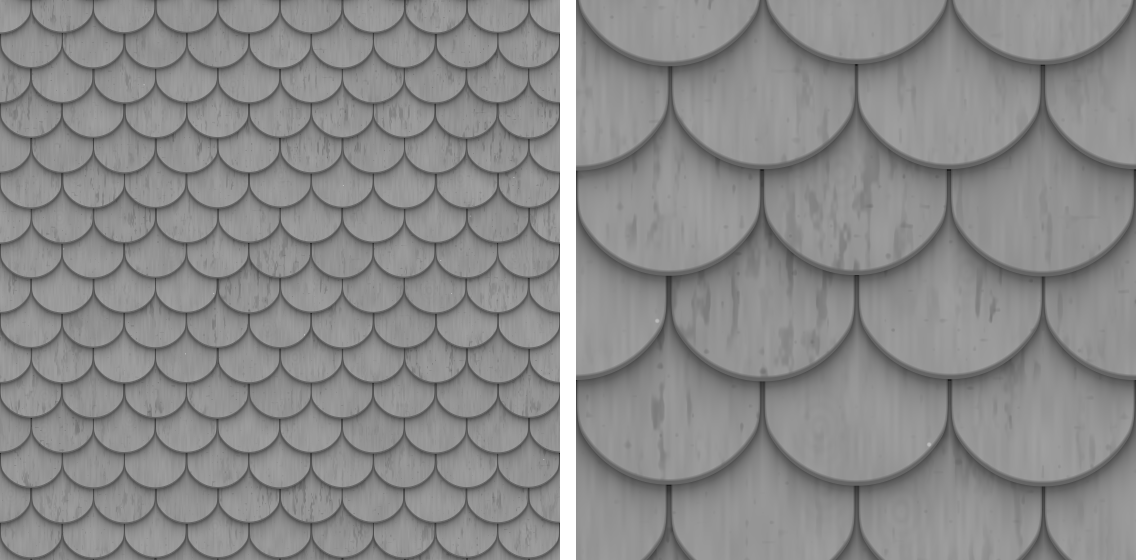
Left: the whole. Right: its middle third, enlarged.
A WebGL 1 fragment shader for this texture:

```glsl
precision highp float;
// Weathered grey wooden fish-scale shingles in overlapping half-offset rows.

uniform vec2 u_resolution;

// Layout: lengths are in shingle widths
const float COLUMNS = 9.0;
const float ROWS = 16.0;
const float ROW_STEP = COLUMNS / ROWS;
const float TIP_OFFSET = 0.024;
const float ARC_RADIUS = 0.533;
const float HALF_WIDTH = 0.491;
const float CORNER_ROUNDING = 0.035;
const vec2 JITTER = vec2(0.014, 0.016);
const float RIM_DROP = 0.022;
const float RIM_INSET = 0.003;
const float EDGE_SOFTNESS = 0.016;

// Tones
const vec3 FACE_COLOR = vec3(0.594);
const vec3 RIM_COLOR = vec3(0.395);
const vec3 GAP_COLOR = vec3(0.36);
const float TONE_VARIATION = 0.022;

// Shadows cast on the row below
const float CONTACT_STRENGTH = 0.22;
const float CONTACT_REACH = 0.022;
const float SOFT_STRENGTH = 0.27;
const float SOFT_REACH = 0.085;
const float SHADOW_DROP = 0.03;

// Wear
const float GRAIN_STRENGTH = 0.06;
const float MOTTLE_STRENGTH = 0.05;
const float STREAK_STRENGTH = 0.17;
const float SPECK_STRENGTH = 0.10;
const float KNOT_STRENGTH = 0.02;

float hash(vec2 p) {
  return fract(sin(dot(p, vec2(127.1, 311.7))) * 43758.545);
}

vec2 hash2(vec2 p) {
  return vec2(hash(p), hash(p + 17.3));
}

float noise(vec2 p) {
  vec2 i = floor(p), f = fract(p);
  f = f * f * (3.0 - 2.0 * f);
  return mix(mix(hash(i), hash(i + vec2(1.0, 0.0)), f.x),
             mix(hash(i + vec2(0.0, 1.0)), hash(i + 1.0), f.x), f.y);
}

// Shingle index wrapped so the pattern repeats at the canvas edges
vec2 wrapId(vec2 id) {
  return mod(id, vec2(COLUMNS, ROWS)) + 1.0;
}

// Position relative to the lower tip of a shingle
vec2 toLocal(vec2 p, vec2 id) {
  float shift = 0.5 * mod(id.y, 2.0);
  vec2 tip = vec2(id.x + 0.5 - shift, TIP_OFFSET + id.y * ROW_STEP);
  return p - tip - (hash2(wrapId(id)) - 0.5) * JITTER;
}

// Round-bottomed board with softened corners, open at the top
float shingleDistance(vec2 q) {
  float arc = length(vec2(q.x, min(q.y - ARC_RADIUS, 0.0))) - ARC_RADIUS;
  float side = abs(q.x) - HALF_WIDTH;
  float blend = max(CORNER_ROUNDING - abs(arc - side), 0.0);
  return max(arc, side) + blend * blend * 0.25 / CORNER_ROUNDING;
}

float coverage(float d, float width) {
  return clamp(0.5 - d / width, 0.0, 1.0);
}

vec3 woodColor(vec2 q, vec2 id) {
  vec2 seed = floor(hash2(id + 5.1) * 90.0);
  float wear = hash(id + 9.7);
  float tone = 1.0 + (hash(id + 3.3) - 0.5) * 2.0 * TONE_VARIATION;

  // Fine vertical grain and broad blotches
  tone += (noise(q * vec2(42.0, 5.0) + seed) - 0.5) * GRAIN_STRENGTH;
  tone += (noise(q * vec2(6.0, 4.0) + seed + 31.0) - 0.5) * MOTTLE_STRENGTH;

  // Ragged vertical streaks gathered in worn patches
  float patches = smoothstep(0.35, 0.8, noise(q * vec2(4.0, 2.5) + seed + 53.0));
  float fibres = 0.7 * noise(q * vec2(27.0, 5.0) + seed + 71.0)
               + 0.3 * noise(q * vec2(55.0, 19.0) + seed + 83.0);
  tone -= smoothstep(0.52, 0.8, fibres) * patches * mix(0.2, 1.0, wear) * STREAK_STRENGTH;

  // Small pits and an occasional knot with faint rings
  float pits = noise(q * vec2(23.0, 19.0) + seed + 97.0);
  tone -= smoothstep(0.84, 1.0, pits) * SPECK_STRENGTH * (0.4 + wear);
  vec2 knot = vec2(hash(id + 21.0) - 0.5, 0.3 + 0.3 * hash(id + 23.0));
  float ringRadius = length((q - knot) * vec2(1.3, 1.0));
  float rings = sin(ringRadius * 90.0) * exp(-ringRadius * 8.0);
  tone += rings * step(0.7, hash(id + 27.0)) * KNOT_STRENGTH;

  // Rare pale nick
  vec2 nick = vec2(hash(id + 41.0) - 0.5, 0.1 + 0.4 * hash(id + 43.0));
  float chip = 1.0 - smoothstep(0.005, 0.016, length(q - nick));
  tone += chip * step(0.9, hash(id + 47.0)) * 0.25;
  return FACE_COLOR * tone;
}

void main() {
  vec2 p = gl_FragCoord.xy / u_resolution * COLUMNS;
  float pixel = COLUMNS / min(u_resolution.x, u_resolution.y);
  float baseRow = floor((p.y - TIP_OFFSET) / ROW_STEP);
  vec3 color = GAP_COLOR;

  // Paint from the lowest layer to the topmost row
  for (int i = -1; i <= 1; i++) {
    float row = baseRow + float(i);
    float x = p.x + 0.5 * mod(row, 2.0);
    vec2 id = vec2(floor(x), row);
    vec2 neighbour = id + vec2(fract(x) < 0.5 ? -1.0 : 1.0, 0.0);
    vec2 q = toLocal(p, id), side = toLocal(p, neighbour);
    float d = shingleDistance(q);

    // Shadow of the nearest two boards in this row
    vec2 drop = vec2(0.0, SHADOW_DROP);
    float contact = max(min(d, shingleDistance(side)), 0.0);
    float soft = max(min(shingleDistance(q + drop), shingleDistance(side + drop)), 0.0);
    color *= 1.0 - CONTACT_STRENGTH * exp(-contact / CONTACT_REACH)
                 - SOFT_STRENGTH * exp(-soft / SOFT_REACH);

    // Board face above its darker cut edge
    float face = shingleDistance(q - vec2(0.0, RIM_DROP)) + RIM_INSET;
    float faceCover = coverage(face, max(pixel, EDGE_SOFTNESS));
    vec3 board = mix(RIM_COLOR, woodColor(q, wrapId(id)), faceCover);
    color = mix(color, board, coverage(d, pixel));
  }
  gl_FragColor = vec4(color, 1.0);
}
```
